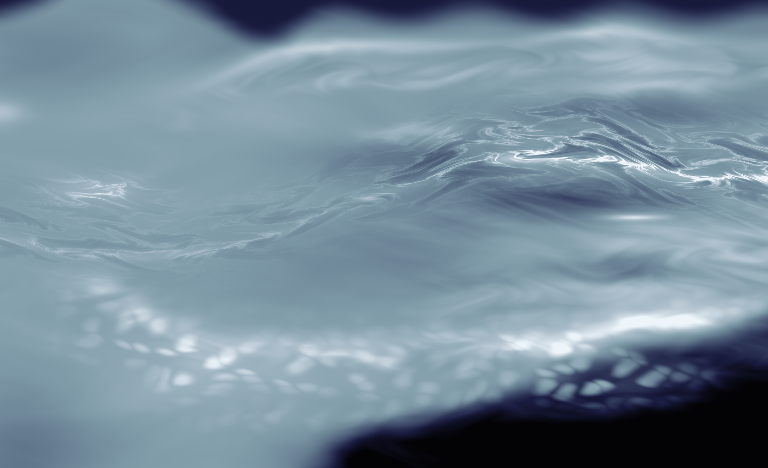
Reproduce this texture procedurally as a WebGL 2 fragment shader.

```glsl
#version 300 es
precision highp float;
uniform vec2 u_resolution;
out vec4 fragColor;

const vec3 BLACK = vec3(0.01, 0.01, 0.02);
const vec3 NAVY = vec3(0.10, 0.11, 0.25);
const vec3 DEEP = vec3(0.25, 0.30, 0.42);
const vec3 SLATE = vec3(0.39, 0.48, 0.56);
const vec3 SEA = vec3(0.51, 0.62, 0.67);
const vec3 PALE = vec3(0.68, 0.75, 0.80);
const vec3 FOAM = vec3(0.93, 0.96, 0.98);
const float ASPECT = 1.64;
const float SWELL_GAIN = 0.35;
const float RIPPLE_GAIN = 0.75;
const float SPRAY_GAIN = 1.3;
const float FOCUS_DEPTH = 0.07;
const mat2 TURN = mat2(0.8, 0.6, -0.6, 0.8);

vec2 hash2(vec2 c) {
  vec3 h = fract(c.xyx * vec3(0.1031, 0.1030, 0.0973));
  h += dot(h, h.yzx + 33.33);
  return fract((h.xx + h.yz) * h.zy);
}

// Distance to the nearest scattered cell centre
float cellular(vec2 q) {
  vec2 cell = floor(q), f = fract(q);
  float nearest = 2.0;
  for (int j = -1; j <= 1; j++)
    for (int i = -1; i <= 1; i++) {
      vec2 o = vec2(i, j);
      nearest = min(nearest, length(o + hash2(cell + o) - f));
    }
  return nearest;
}

// Warped sines, each layer finer and turned
float layered(vec2 q, int layers) {
  float sum = 0.0, amp = 0.5;
  for (int i = 0; i < layers; i++) {
    q += 0.6 * sin(q.yx * 1.3 + float(i));
    sum += amp * sin(q.x + 1.7 * sin(q.y));
    q = TURN * q * 1.8 + 2.3;
    amp *= 0.62;
  }
  return sum;
}

float bump(float x, float centre, float width) {
  float d = (x - centre) / width;
  return exp(-d * d);
}

float glow(vec2 p, vec2 centre, vec2 radii) {
  vec2 d = (p - centre) / radii;
  return exp(-dot(d, d));
}

// Wave outlines as heights over x
float hazeTop(float x) {
  return 0.965 + 0.10 * bump(x, 0.14, 0.07) - 0.04 * bump(x, 0.35, 0.06)
    + 0.012 * cos(33.0 * (x - 0.81));
}
float farCrest(float x) {
  return 0.80 + 0.10 * smoothstep(0.2, 0.4, x) + 0.037 * bump(x, 0.79, 0.08);
}
float mainCrest(float x) {
  return 0.455 + 0.215 * smoothstep(0.2, 0.72, x) - 0.05 * smoothstep(0.75, 0.92, x)
    + 0.035 * (1.0 - smoothstep(0.0, 0.12, x));
}
float nearCrest(float x) {
  return 0.255 + 0.13 * (1.0 - smoothstep(0.1, 0.3, x)) + 0.065 * smoothstep(0.6, 0.95, x);
}

// Tone 0..6 runs from black water to white foam
vec3 palette(float t) {
  vec3 c = mix(BLACK, NAVY, clamp(t, 0.0, 1.0));
  c = mix(c, DEEP, clamp(t - 1.0, 0.0, 1.0));
  c = mix(c, SLATE, clamp(t - 2.0, 0.0, 1.0));
  c = mix(c, SEA, clamp(t - 3.0, 0.0, 1.0));
  c = mix(c, PALE, clamp(t - 4.0, 0.0, 1.0));
  return mix(c, FOAM, clamp(t - 5.0, 0.0, 1.0));
}

void main() {
  vec2 p = gl_FragCoord.xy / u_resolution;
  vec2 q = p * vec2(ASPECT, 1.0);
  float right = smoothstep(0.4, 0.75, p.x);
  float blur = layered(q * vec2(7.0, 20.0), 3);
  float soft = layered(q * vec2(13.0, 38.0) + 4.0, 3);

  // Broad light and shade
  float tone = 4.0 + SWELL_GAIN * blur * (0.4 + 0.6 * right);
  tone -= 0.6 * glow(p, vec2(0.08, 0.90), vec2(0.14, 0.10));
  tone += 0.4 * glow(p, vec2(0.30, 0.77), vec2(0.14, 0.08));
  tone -= 1.3 * glow(p, vec2(0.54, 0.66), vec2(0.12, 0.05));
  tone -= 0.8 * glow(p, vec2(0.82, 0.76), vec2(0.22, 0.04));
  tone -= 0.6 * glow(p, vec2(0.50, 0.43), vec2(0.16, 0.10));
  tone -= 0.7 * glow(p, vec2(0.78, 0.43), vec2(0.13, 0.03));
  tone -= 1.2 * glow(p, vec2(0.03, 0.03), vec2(0.10, 0.13));
  tone += 0.9 * glow(p, vec2(0.90, 0.48), vec2(0.16, 0.05));
  tone += 0.7 * glow(p, vec2(0.82, 0.37), vec2(0.18, 0.05));
  tone += 0.5 * glow(p, vec2(0.28, 0.19), vec2(0.20, 0.10));

  // Distant swell with blurred foam
  float far = p.y - farCrest(p.x);
  float farFade = smoothstep(0.18, 0.36, p.x);
  float farLight = bump(p.x, 0.44, 0.14) + 0.8 * bump(p.x, 0.80, 0.10);
  tone += (0.35 + 0.9 * farLight) * farFade * bump(far + 0.008 * blur, 0.0, 0.017);
  tone -= 0.7 * farFade * smoothstep(0.0, 0.06, far);
  tone += 0.7 * farFade * bump(far + 0.02 * soft, -0.05, 0.03) * (0.4 + soft);
  tone += 1.1 * glow(p + 0.01 * soft, vec2(0.84, 0.815), vec2(0.09, 0.018));
  tone += 1.0 * glow(p + 0.01 * soft, vec2(0.53, 0.715), vec2(0.06, 0.018));
  tone += 1.0 * glow(p, vec2(0.0, 0.76), vec2(0.03, 0.025));

  // Focused crest: shaded face and sharp ripples
  float h = p.y - mainCrest(p.x);
  float behind = smoothstep(-0.012, 0.012, h);
  float focus = bump(h, 0.025, FOCUS_DEPTH);
  tone -= 1.7 * (1.0 - behind) * glow(p, vec2(0.73, 0.575), vec2(0.17, 0.055));
  tone -= 1.0 * behind * glow(p, vec2(0.80, 0.65), vec2(0.18, 0.06));
  float fine = layered(vec2(q.x * 18.0, h * 75.0 + q.x * 6.0), 5);
  float sparkle = pow(1.0 - min(abs(fine), 1.0), 4.0);
  tone += focus * (RIPPLE_GAIN * fine * (0.35 + 0.65 * right) + sparkle * (0.4 + 1.7 * right) - 0.1);
  tone += (0.5 + 0.6 * right) * bump(h + 0.006 * fine, 0.0, 0.010) * (0.5 + sparkle);
  tone += 1.3 * glow(p, vec2(0.71, 0.665), vec2(0.07, 0.012)) * (0.6 + fine);
  tone += 1.3 * glow(p, vec2(0.13, 0.59), vec2(0.06, 0.03)) * (0.4 + sparkle);
  tone += 1.6 * glow(p, vec2(0.825, 0.535), vec2(0.035, 0.007));
  float faceLines = layered(vec2(q.x * 9.0, (p.y + 0.22 * q.x) * 55.0), 3);
  tone += 0.6 * faceLines * right * bump(h, -0.09, 0.07);

  // Unfocused foreground foam
  float near = p.y - nearCrest(p.x);
  float body = smoothstep(0.0, 0.08, p.y) * smoothstep(0.04, 0.16, p.x);
  float spray = smoothstep(0.55, 0.1, cellular(q * vec2(17.0, 25.0) + 0.5 * blur));
  float band = bump(near + 0.018 * soft, 0.0, 0.035);
  tone += band * body * (0.75 + 0.5 * soft + 0.5 * right);
  tone += SPRAY_GAIN * spray * body * bump(near, -0.06, 0.09) * (0.5 + 0.4 * blur);
  tone += 0.7 * soft * right * bump(near, 0.11, 0.08);
  tone += 1.3 * glow(p, vec2(0.86, 0.31), vec2(0.06, 0.018));

  // Dark trough, sinking from navy to black
  float edge = 0.08 + 0.5 * (p.x - 0.43) + 0.022 * blur + 0.012 * soft;
  float trough = smoothstep(-0.01, 0.08, edge - p.y) * smoothstep(0.36, 0.48, p.x);
  float abyss = smoothstep(0.05, -0.03, p.y - 0.12 - 0.08 * smoothstep(0.85, 1.0, p.x) + 0.015 * soft);
  abyss *= smoothstep(0.50, 0.64, p.x);
  float drops = spray * glow(p, vec2(0.76, 0.19), vec2(0.13, 0.05));
  float water = 1.2 + 0.4 * soft + 3.2 * drops;
  tone = mix(tone, mix(water, 0.0, abyss), trough);
  tone -= 1.5 * glow(p, vec2(0.48, 0.0), vec2(0.11, 0.08));

  // Night above the haze
  float night = smoothstep(-0.035, 0.04, p.y - hazeTop(p.x) + 0.008 * blur);
  tone = mix(tone, 0.9, night);

  fragColor = vec4(palette(clamp(tone, 0.0, 6.0)), 1.0);
}
```
